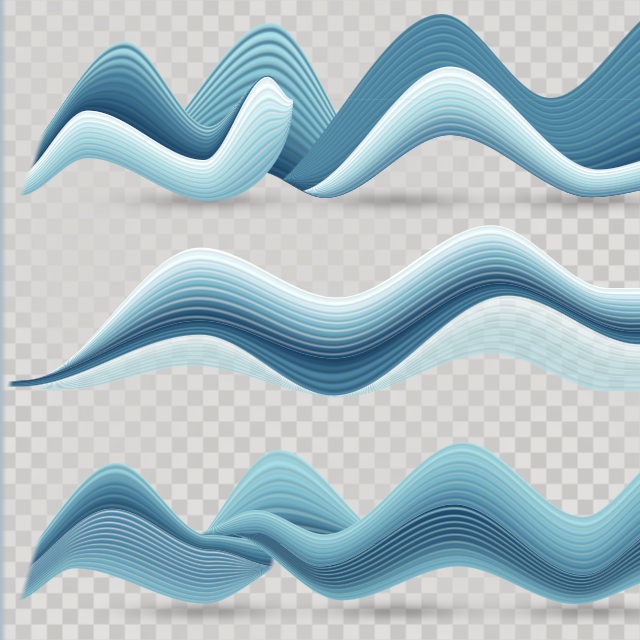
Reproduce this background procedurally as a Shadertoy shader.

```glsl
// Three rows of flowing striped wave ribbons over a faded grey checkerboard.
// Each ribbon fills the space between two curves eased through crests and
// troughs; its strands follow the height inside the ribbon.
#define CELLS 41.0
#define THREAD_WIDTH 0.15
#define STRAND_SHADE 0.09
#define STRAND_WOBBLE 0.35
#define END_SLANT 0.3
#define SHADOW 0.24

const vec3 DEEP = vec3(.11, .27, .40), NAVY = vec3(.16, .32, .44),
  STEEL = vec3(.28, .49, .60), TEAL = vec3(.44, .67, .74),
  PALE = vec3(.63, .82, .85), FOAM = vec3(.93, .97, .98);

vec2 p;    // canvas position, 0 to 1
vec3 col;  // colour painted so far

float corner(vec2 cell, vec2 offset) {
  float a = 6.2832 * fract(sin(dot(cell, vec2(127.1, 311.7))) * 43758.5);
  return dot(vec2(cos(a), sin(a)), offset);
}

float gradientNoise(vec2 q) {
  vec2 i = floor(q), f = q - i, u = f * f * (3.0 - 2.0 * f), e = vec2(1, 0);
  return mix(mix(corner(i, f), corner(i + e, f - e), u.x),
    mix(corner(i + e.yx, f - e.yx), corner(i + 1.0, f - 1.0), u.x), u.y);
}

// Curve height, eased through five crests and troughs given as x,y
float wave(float ax, float ay, float bx, float by, float cx, float cy,
           float dx, float dy, float ex, float ey) {
  float y = mix(ay, by, smoothstep(ax, bx, p.x));
  y = mix(y, cy, smoothstep(bx, cx, p.x));
  y = mix(y, dy, smoothstep(cx, dx, p.x));
  return mix(y, ey, smoothstep(dx, ex, p.x));
}

float edge(float d) { return clamp(0.5 + d / max(fwidth(d), 1e-5), 0.0, 1.0); }

// Striped ribbon between two heights, shaded from hi (top) to lo (bottom)
void ribbon(float top, float low, float start, float end, vec3 hi, vec3 mid,
            vec3 lo, vec3 thread, float strands, float opacity) {
  float v = clamp((p.y - low) / max(top - low, 0.004), 0.0, 1.0);
  vec3 tint = mix(lo, mid, smoothstep(0.0, 0.55, v));
  tint = mix(tint, hi, smoothstep(0.45, 1.0, v));

  float s = v * strands;
  s += STRAND_WOBBLE * gradientNoise(vec2(p.x * 7.0 + strands, v * 3.0));
  float blur = fwidth(s) + 0.02;
  float line = smoothstep(-blur, blur, THREAD_WIDTH - abs(fract(s) - 0.5));
  line = mix(line, 2.0 * THREAD_WIDTH, smoothstep(0.35, 0.8, blur));
  tint *= 1.0 + STRAND_SHADE * sin(6.2832 * s + 1.0);
  tint = mix(tint, thread, line * mix(0.4, 0.85, v));

  float along = p.x - END_SLANT * p.y;
  float mask = edge(p.y - low) * edge(top - p.y);
  mask *= smoothstep(0.0, 0.012, along - start) * smoothstep(0.0, 0.012, end - along);
  col = mix(col, tint, mask * mix(opacity, 1.0, line));
}

void shadow(vec2 center) {
  vec2 q = (p - center) / vec2(0.10, 0.012);
  col *= 1.0 - SHADOW * exp(-dot(q, q));
}

void checkerboard() {
  vec2 side = sin(3.14159 * CELLS * p) * iResolution.xy / (3.14159 * CELLS);
  side = clamp(side, -1.0, 1.0);
  vec2 q = p - vec2(0.45, 0.68);
  float contrast = clamp(0.75 + 0.9 * gradientNoise(p * 4.0 + 3.0), 0.2, 1.0);
  contrast *= 1.0 - 0.65 * exp(-8.0 * dot(q, q));
  col = vec3(0.835, 0.83, 0.82) + 0.05 * contrast * side.x * side.y;
  col += 0.012 * gradientNoise(floor(p * CELLS) * 0.73 + 0.4);
  col = mix(vec3(0.68, 0.74, 0.78), col, smoothstep(0.0, 0.012, p.x));
}

void topRow() {
  float hump = wave(.195,.753, .423,.964, .612,.714, .8,.7, 1.,.7);
  float big = wave(.378,.688, .69,.978, .86,.847, 1.06,1., 1.2,1.);
  float low = wave(.4,.733, .508,.691, .703,.789, .924,.692, 1.06,.71);
  float front = wave(.46,.7, .703,.896, .935,.735, 1.06,.76, 1.2,.76);
  float left = wave(0.,.74, .195,.935, .326,.802, .42,.882, .5,.88);
  float curl = wave(.02,.72, .137,.827, .319,.75, .418,.88, .458,.844);
  float curlLow = wave(.03,.694, .137,.753, .326,.686, .6,.686, 1.,.686);
  float hook = clamp((p.x - 0.326) / 0.132, 0.0, 1.0);
  curlLow += 0.158 * (1.0 - sqrt(1.0 - hook * hook));
  ribbon(hump, low, .03, 2., PALE, TEAL, DEEP, STEEL, 12., 1.);
  ribbon(big, low, .19, 2., STEEL, STEEL, DEEP, TEAL, 14., 1.);
  ribbon(left, curl, -.176, .17, PALE, STEEL, DEEP, STEEL, 8., 1.);
  ribbon(front, low, .2, 2., FOAM, PALE, STEEL, FOAM, 9., 1.);
  ribbon(curl, curlLow, -.18, 2., FOAM, PALE, TEAL, FOAM, 9., 1.);
}

void middleRow() {
  float top = wave(.04,.406, .3125,.613, .527,.535, .768,.648, .95,.55);
  float core = wave(.02,.404, .3125,.499, .521,.44, .781,.557, .99,.482);
  float low = wave(.03,.396, .3125,.477, .521,.382, .794,.538, 1.,.462);
  float wisp = wave(.1,.391, .3,.428, .53,.379, .768,.447, .95,.388);
  ribbon(low, wisp, -.06, 2., FOAM, PALE, PALE, FOAM, 8., .45);
  ribbon(core, low, -.11, 2., DEEP, STEEL, STEEL, NAVY, 4., 1.);
  ribbon(top, core, -.1, 2., FOAM, TEAL, DEEP, FOAM, 8., 1.);
}

void bottomRow() {
  float hump = wave(.247,.102, .436,.297, .625,.154, .8,.1, 1.,.1);
  float left = wave(-.026,.089, .182,.277, .326,.164, .43,.154, .6,.154);
  float leftMid = wave(-.02,.08, .175,.205, .33,.141, .43,.115, .6,.1);
  float leftLow = wave(.02,.06, .117,.112, .32,.057, .47,.125, .6,.12);
  float sash = wave(.3,.166, .4,.203, .508,.165, .725,.309, .911,.193);
  float sashLow = wave(.31,.164, .4,.167, .5,.115, .71,.212, .911,.102);
  float low = wave(.35,.167, .534,.062, .716,.115, .9,.056, 1.05,.1);
  float rise = smoothstep(0.911, 1.05, p.x);
  sash += 0.1 * rise;
  sashLow += 0.08 * rise;
  ribbon(hump, .15, .2, 2., PALE, TEAL, DEEP, PALE, 7., 1.);
  ribbon(left, leftMid, .008, .395, PALE, STEEL, NAVY, TEAL, 5., 1.);
  ribbon(leftMid, leftLow, .008, .395, STEEL, STEEL, TEAL, FOAM, 12., 1.);
  ribbon(sashLow, low, .3, 2., DEEP, NAVY, TEAL, PALE, 9., 1.);
  ribbon(sash, sashLow, .26, 2., PALE, TEAL, STEEL, PALE, 7., 1.);
}

void mainImage(out vec4 fragColor, in vec2 fragCoord) {
  p = fragCoord / iResolution.xy;
  checkerboard();
  for (float x = 0.32; x < 1.0; x += 0.3) {
    shadow(vec2(x, 0.686));
    shadow(vec2(x, 0.045));
  }
  topRow();
  middleRow();
  bottomRow();
  fragColor = vec4(clamp(col, 0.0, 1.0), 1.0);
}
```
